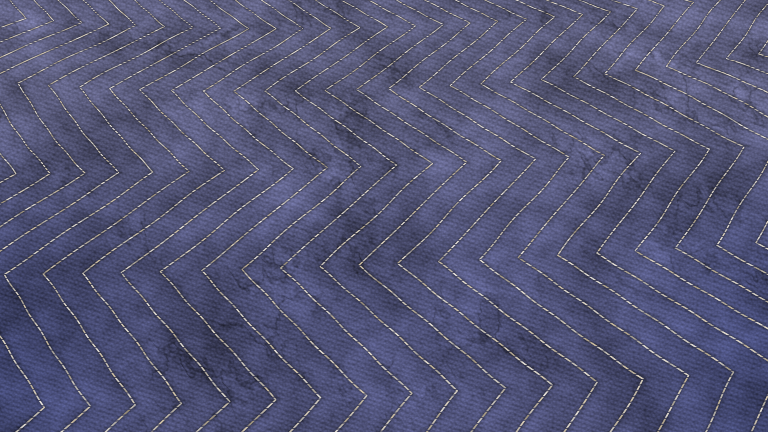
This texture is drawn by a Shadertoy shader. Its source:

```glsl
// Navy quilted blanket in perspective, with dashed zigzag stitching and soft folds

// Layout, in canvas heights; y runs downward from the top edge
const float HORIZON = 1.238;        // distance of the horizon above the top edge
const float VANISH_X = 0.806;       // column where the rows converge
const float SEAM_GAP = 0.0495;      // seam spacing per unit below the horizon
const float TURN_ORIGIN = 0.4644;   // depth of the nearest right-hand turn
const float TURN_STEP = 0.0760;     // depth between turns
const float ZIG_BASE = -8.71;       // left turn, in seam spacings
const float ZIG_REACH = 3.11;       // sideways reach of a zigzag leg
const float STITCHES = 28.0;        // stitches per leg
const float THREAD_HALF = 0.0165;   // half thread width, in seam spacings
const float BROAD_FOLDS = 0.24;     // strength of large rumples
const float SMALL_FOLDS = 0.13;     // strength of small rumples
const float WEAVE = 0.085;          // strength of the twill
const float GRAIN = 0.26;           // strength of the yarn grain

const vec3 CLOTH_FAR = vec3(0.340, 0.345, 0.465);
const vec3 CLOTH_NEAR = vec3(0.285, 0.297, 0.440);
const vec3 CLOTH_EDGE = vec3(0.225, 0.250, 0.415);
const vec3 THREAD_PALE = vec3(0.86, 0.84, 0.80);
const vec3 THREAD_GOLD = vec3(0.76, 0.70, 0.58);
const vec3 STITCH_HOLE = vec3(0.37, 0.36, 0.41);

float hash(vec2 p) {
    return fract(sin(dot(p, vec2(127.1, 311.7))) * 43758.55);
}

// Cellular noise: distance to the nearest point
float cellular(vec2 p) {
    vec2 cell = floor(p);
    float nearest = 8.0;
    for (int j = -1; j <= 1; j++) {
        for (int i = -1; i <= 1; i++) {
            vec2 c = cell + vec2(i, j);
            nearest = min(nearest, length(c + vec2(hash(c), hash(c + 37.0)) - p));
        }
    }
    return nearest;
}

// Layered sines, roughly -1 to 1
float waves(vec2 p) {
    float sum = 0.0, gain = 0.5;
    for (int i = 0; i < 5; i++) {
        sum += gain * sin(p.x + 1.7 * sin(p.y * 0.8)) * cos(p.y + 1.3 * sin(p.x * 0.7));
        p = mat2(1.5, 1.1, -1.1, 1.5) * p + 2.3;
        gain *= 0.62;
    }
    return sum;
}

// Height on the flat cloth after removing its tilt and sag
float flatten(vec2 p) {
    float u = (p.x - 0.8565) / 0.868;
    float tilt = 0.0231 + 0.022 * p.y;
    float sag = 0.0139 + 0.037 * (1.0 - smoothstep(0.139, 0.347, p.y));
    return p.y + tilt * u + sag * u * u;
}

// x: sideways position in spacings, y: leg count, z: seam coordinate, w: spacing
vec4 clothCoords(vec2 p) {
    float below = flatten(p) + HORIZON;
    float gap = SEAM_GAP * below;
    float leg = (1.0 / below - TURN_ORIGIN) / TURN_STEP;
    float side = (p.x - VANISH_X) / gap;
    float zig = ZIG_BASE + ZIG_REACH * abs(mod(leg, 2.0) - 1.0);
    float wobble = 0.025 * sin(leg * 7.0 + side) + 0.015 * sin(leg * 17.0 - side * 2.0);
    return vec4(side, leg, side - zig + wobble, gap);
}

void mainImage(out vec4 fragColor, in vec2 fragCoord) {
    float pixel = 1.0 / iResolution.y;
    vec2 p = vec2(fragCoord.x, iResolution.y - fragCoord.y) * pixel;
    vec4 cloth = clothCoords(p);
    vec2 ground = vec2(cloth.x, cloth.y * 4.0);

    // Distance to the closest seam
    vec2 e = vec2(0.001, 0.0);
    vec2 slope = vec2(clothCoords(p + e.xy).z - clothCoords(p - e.xy).z,
                      clothCoords(p + e.yx).z - clothCoords(p - e.yx).z) / (2.0 * e.x);
    float line = floor(cloth.z + 0.5);
    float offset = cloth.z - line;
    float dist = abs(offset) / max(length(slope), 1.0);

    // Cloth colour, bluer toward the lower corners
    vec3 color = mix(CLOTH_FAR, CLOTH_NEAR, smoothstep(0.1, 0.8, p.y));
    float across = abs(p.x * iResolution.y / iResolution.x - 0.5) * 2.0;
    color = mix(color, CLOTH_EDGE, 0.75 * smoothstep(0.45, 1.1, across) * smoothstep(0.2, 0.9, p.y));

    // Padding and rumples
    float shade = mix(0.91, 1.04, smoothstep(0.0, 0.2, abs(offset)));
    shade += 0.04 * sin(offset * 6.2832);
    shade += BROAD_FOLDS * waves(ground * vec2(0.8, 0.6));
    shade += SMALL_FOLDS * waves(p * vec2(30.0, 40.0));

    // Short slanted folds, dark on one side and light on the other
    float patches = smoothstep(-0.1, 0.5, waves(ground * 0.5 + 4.0));
    float fold = waves(mat2(0.8, 0.6, -0.6, 0.8) * p * vec2(22.0, 14.0) + 7.0);
    shade -= 0.22 * patches * (1.0 - smoothstep(0.0, 0.13, abs(fold)));
    shade += 0.10 * patches * (1.0 - smoothstep(0.0, 0.15, abs(fold - 0.25)));

    // Twill rows broken into dots, and yarn grain
    float rows = sin(6.2832 * (p.y * 88.0 - p.x * 30.0));
    float dots = sin(6.2832 * (p.x * 84.0 + p.y * 22.0));
    shade += WEAVE * (rows + 0.6 * rows * dots) * (0.7 + 0.3 * p.y);
    shade -= GRAIN * (cellular(p * vec2(150.0, 190.0)) - 0.45);
    color *= shade;

    // Dashed thread with a soft shadow beneath
    float halfWidth = THREAD_HALF * cloth.w;
    color *= 1.0 - 0.16 * (1.0 - smoothstep(halfWidth, halfWidth * 4.0, dist));
    float along = cloth.y * STITCHES + hash(vec2(line, 3.0));
    float stitch = 1.0 - smoothstep(0.32, 0.48, abs(fract(along) - 0.5));
    float wear = hash(vec2(line, floor(along)));
    vec3 thread = mix(THREAD_PALE, THREAD_GOLD, wear * wear) * (0.8 + 0.3 * hash(vec2(floor(along), line)));
    float cover = 1.0 - smoothstep(halfWidth - 0.5 * pixel, halfWidth + 0.6 * pixel, dist);
    color = mix(color, mix(STITCH_HOLE, thread, stitch), cover * mix(0.6, 0.95, stitch));

    fragColor = vec4(clamp(color, 0.0, 1.0), 1.0);
}
```
